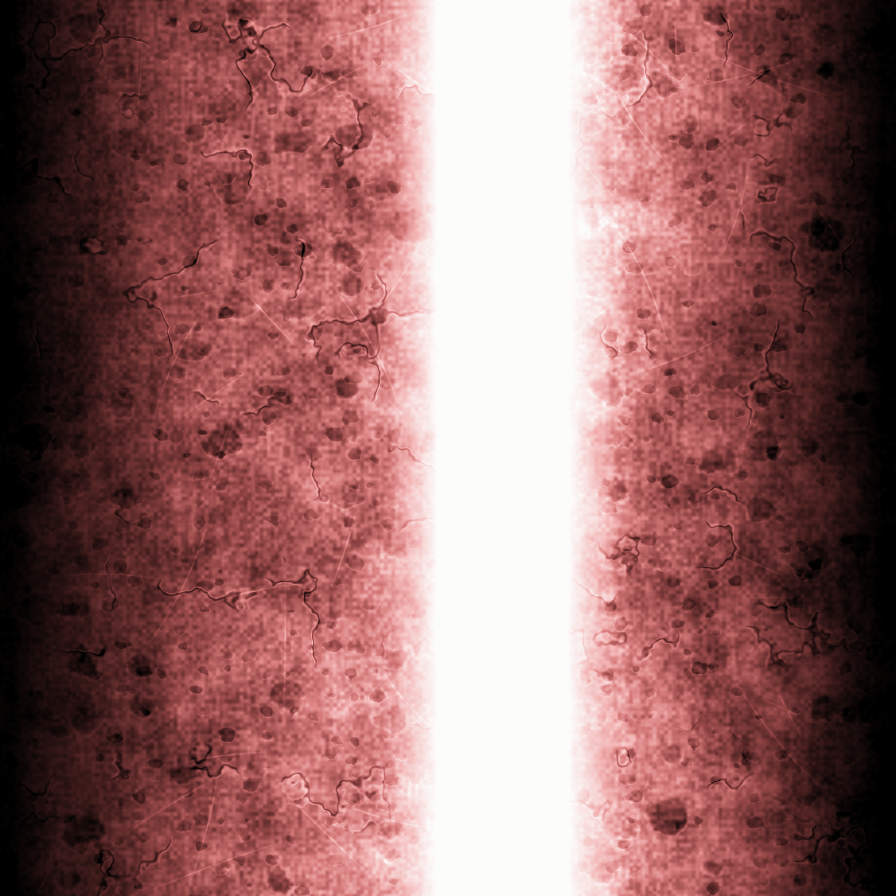
This background is drawn by a WebGL 1 fragment shader. Its source:

```glsl
precision highp float;
// Worn, pitted red plaster wall with a bright white vertical band and black sides.
uniform vec2 u_resolution;

float hash(vec2 p) {
  return fract(sin(dot(p, vec2(127.1, 311.7))) * 43758.5453);
}

float noise(vec2 p) {
  vec2 i = floor(p), f = fract(p);
  f = f * f * (3.0 - 2.0 * f);
  return mix(mix(hash(i), hash(i + vec2(1.0, 0.0)), f.x),
             mix(hash(i + vec2(0.0, 1.0)), hash(i + 1.0), f.x), f.y);
}

float fbm(vec2 p) {
  float sum = 0.0, amp = 0.5;
  for (int i = 0; i < 5; i++) {
    sum += amp * noise(p);
    p = mat2(1.6, 1.2, -1.2, 1.6) * p + 7.3;
    amp *= 0.5;
  }
  return sum;
}

float ramp(float a, float b, float x) {
  return clamp((x - a) / (b - a), 0.0, 1.0);
}

// Brightness across the wall: slow rise on the left, steeper fall on the right
float lightProfile(float x) {
  float left = 0.15 * ramp(0.012, 0.1, x) + 0.23 * ramp(0.1, 0.2, x)
             + 0.23 * ramp(0.2, 0.4, x) + 0.12 * ramp(0.4, 0.435, x)
             + 0.34 * ramp(0.435, 0.5, x);
  float right = 0.09 * ramp(0.985, 0.94, x) + 0.13 * ramp(0.94, 0.89, x)
              + 0.19 * ramp(0.89, 0.8, x) + 0.17 * ramp(0.8, 0.71, x)
              + 0.24 * ramp(0.71, 0.675, x) + 0.25 * ramp(0.675, 0.62, x);
  return min(left, right);
}

// Irregular pits, one per cell of a jittered grid: x is shade, y is lit rim
vec2 pits(vec2 p, float density) {
  vec2 cell = floor(p), result = vec2(0.0);
  float wobble = 0.6 * (fbm(p * 2.5) - 0.5);
  for (int j = -1; j <= 1; j++) {
    for (int i = -1; i <= 1; i++) {
      vec2 id = cell + vec2(float(i), float(j));
      vec2 d = p - id - 0.2 - 0.6 * vec2(hash(id), hash(id + 31.7));
      float radius = 0.1 + 0.28 * hash(id + 9.1);
      float dist = length(d * vec2(1.0, 1.25)) + wobble - radius;
      float present = step(hash(id + 57.3), density);
      float shade = smoothstep(0.08, -0.08, dist) * (0.35 + 0.65 * hash(id + 3.9));
      float rim = smoothstep(0.07, 0.0, abs(dist - 0.06)) * step(d.y, 0.0);
      result = max(result, present * vec2(shade, rim));
    }
  }
  return result;
}

// Thin, slightly bowed scratches scattered over the wall
float scratches(vec2 p) {
  float sum = 0.0;
  for (int i = 0; i < 48; i++) {
    float k = float(i);
    vec2 d = p - vec2(hash(vec2(k, 1.0)), hash(vec2(k, 2.0)));
    float angle = 3.1416 * hash(vec2(k, 3.0));
    float c = cos(angle), s = sin(angle);
    d = vec2(c * d.x + s * d.y, c * d.y - s * d.x);
    float reach = 0.03 + 0.09 * hash(vec2(k, 4.0));
    float bow = d.y + (hash(vec2(k, 5.0)) - 0.5) * 3.0 * d.x * d.x;
    sum += smoothstep(0.0018, 0.0, abs(bow)) * smoothstep(reach, reach * 0.3, abs(d.x));
  }
  return min(sum, 1.0) * (0.4 + 0.6 * noise(p * 90.0));
}

// Black through brick red and pink to white
vec3 tint(float t) {
  vec3 c = mix(vec3(0.0), vec3(0.30, 0.13, 0.13), ramp(0.0, 0.2, t));
  c = mix(c, vec3(0.59, 0.28, 0.28), ramp(0.2, 0.4, t));
  c = mix(c, vec3(0.84, 0.48, 0.48), ramp(0.4, 0.6, t));
  c = mix(c, vec3(0.95, 0.70, 0.70), ramp(0.6, 0.77, t));
  return mix(c, vec3(0.99, 0.988, 0.985), ramp(0.77, 1.0, t));
}

void main() {
  vec2 uv = gl_FragCoord.xy / u_resolution;
  float light = lightProfile(uv.x);

  // Stains, mottling and fine woven grain
  float wear = 0.40 * (fbm(uv * 5.0 + 2.0) - 0.48)
             + 0.45 * (fbm(uv * 24.0) - 0.48)
             + 0.22 * (noise(uv * 230.0) - 0.5)
             + 0.10 * (noise(uv * vec2(260.0, 40.0)) - 0.5)
             + 0.07 * (noise(uv * vec2(30.0, 240.0)) - 0.5);

  // Large and small pits
  vec2 large = pits(uv * 17.0, 0.38);
  vec2 small = pits(uv * 42.0 + 5.0, 0.4);
  wear -= 0.24 * large.x + 0.20 * small.x;
  wear += 0.07 * large.y + 0.06 * small.y;

  // Broken flake edges: a dark line with a lit lip just below
  float flake = fbm(uv * 13.0 + 40.0) - 0.47;
  float broken = smoothstep(0.5, 0.68, noise(uv * 21.0 + 8.0));
  wear -= 0.24 * broken * smoothstep(0.018, 0.0, abs(flake));
  wear += 0.12 * broken * smoothstep(0.018, 0.0, abs(flake - 0.025));
  wear += 0.16 * scratches(uv);

  // Wear fades in the darkness and inside the glow
  float strength = min(0.1 + 1.7 * light, 0.9) * ramp(1.02, 0.7, light);
  gl_FragColor = vec4(tint(light + wear * strength), 1.0);
}
```
